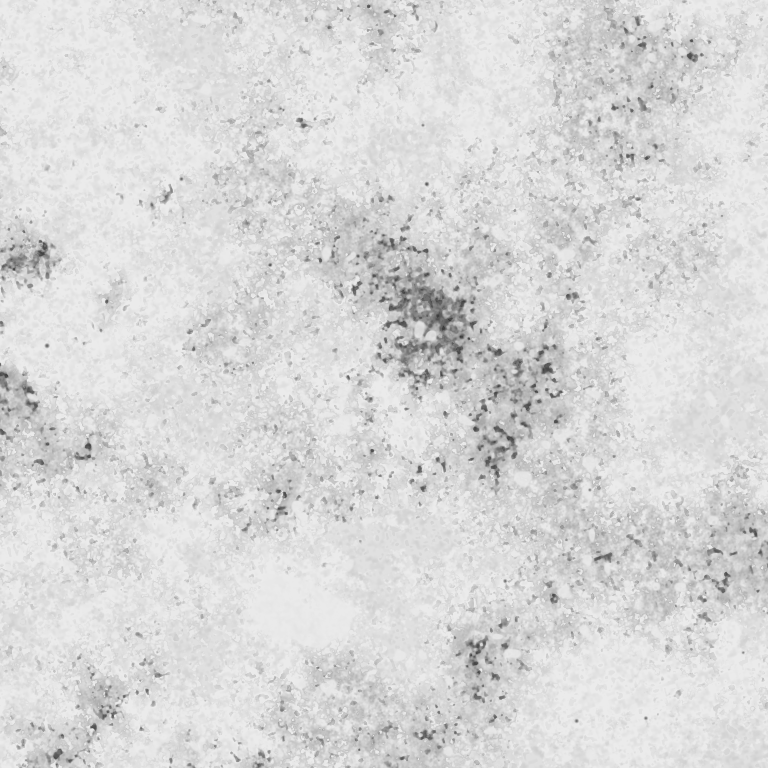
Reproduce this texture procedurally as a three.js fragment shader.

```glsl
// Weathered pale plaster: ragged worn patches, gritty grey stains with
// vertical drips, dark crumbs, smooth pale chips and a few tiny pits.
// Layers of fractal value noise are thresholded and stacked from light to dark.

varying vec2 vUv;

const vec3 TINT = vec3(1.0);
const float PLASTER = 0.915;      // clean surface
const float WORN = 0.815;         // rubbed patches
const float CHIP = 0.915;         // smooth pale spots
const float GRAIN = 0.13;         // fine surface roughness
const float HAZE_DROP = 0.045;    // darkening steps
const float STAIN_DROP = 0.065;
const float SOOT_DROP = 0.27;
const float CRUMB_DROP = 0.15;
const float PIT_DROP = 0.5;
const float PATCH_FREQ = 6.0;     // features per canvas width
const float BLOT_FREQ = 5.0;
const float HAZE_FREQ = 8.0;
const float GRIT_FREQ = 95.0;
const float CRUMB_FREQ = 115.0;
const vec2 DRIP_FREQ = vec2(130.0, 36.0);
const vec2 BLOB_CENTRE = vec2(0.40, 0.21);
const vec2 BLOB_SIZE = vec2(0.058, 0.042);

float hash(vec2 p) {
  vec3 q = fract(p.xyx * 0.1031);
  q += dot(q, q.yzx + 33.33);
  return fract((q.x + q.y) * q.z);
}

float noise(vec2 p) {
  vec2 i = floor(p);
  vec2 f = fract(p);
  vec2 w = f * f * f * (f * (f * 6.0 - 15.0) + 10.0);
  float low = mix(hash(i), hash(i + vec2(1.0, 0.0)), w.x);
  float high = mix(hash(i + vec2(0.0, 1.0)), hash(i + vec2(1.0, 1.0)), w.x);
  return mix(low, high, w.y);
}

// Fractal noise centred on zero; each octave is turned and doubled.
float fbm(vec2 p, int octaves, float gain) {
  const mat2 TURN = mat2(1.6, 1.2, -1.2, 1.6);
  float sum = 0.0;
  float total = 0.0;
  float amp = 1.0;
  p = 0.5 * TURN * p;
  for (int i = 0; i < 8; i++) {
    if (i >= octaves) break;
    sum += amp * noise(p);
    total += amp;
    amp *= gain;
    p = TURN * p + vec2(17.3, 41.7);
  }
  return sum / total - 0.5;
}

// Scattered round spots, at most one per cell; radii are in cell units.
float spots(vec2 p, float cells, float chance, vec2 radii, float seed) {
  vec2 g = p * cells;
  vec2 id = floor(g) + seed;
  vec2 centre = 0.3 + 0.4 * vec2(hash(id + 3.0), hash(id + 11.0));
  float radius = mix(radii.x, radii.y, hash(id + 23.0));
  float edge = 0.002 * cells;
  float d = length(fract(g) - centre) - radius;
  return step(hash(id), chance) * (1.0 - smoothstep(-edge, edge, d));
}

void main() {
  vec2 p = vUv;

  // Noise layers
  float land = fbm(p * PATCH_FREQ + 7.1, 7, 0.66);
  float blot = fbm(p * BLOT_FREQ + 53.7, 7, 0.64);
  float haze = fbm(p * HAZE_FREQ + 91.2, 6, 0.66);
  float grit = fbm(p * GRIT_FREQ + 130.4, 3, 0.8);
  float crumbs = fbm(p * CRUMB_FREQ + 211.9, 2, 0.8);
  float drip = 0.6 * noise(p * DRIP_FREQ + 19.0)
             + 0.4 * noise(p * DRIP_FREQ * 2.1 + 71.0) - 0.5;

  // Clean plaster with faint ragged clouds and grain
  float tone = PLASTER + GRAIN * min(crumbs, 0.05);
  tone -= HAZE_DROP * smoothstep(-0.06, 0.08, haze + 0.5 * grit);

  // Worn patches, partly streaked downwards
  float worn = smoothstep(-0.01, 0.07, land + 0.5 * grit);
  float streaked = smoothstep(-0.02, 0.1, blot);
  float wornTone = WORN + 0.42 * grit + 0.14 * drip * streaked;
  tone = mix(tone, min(wornTone, PLASTER), worn);

  // Stains and speckled soot in the deepest places
  float depth = land + 0.9 * blot + 0.25 * drip;
  tone -= STAIN_DROP * smoothstep(0.1, 0.28, depth + 0.3 * grit);
  tone -= SOOT_DROP * smoothstep(0.23, 0.45, depth + 0.6 * crumbs);

  // Loose dark crumbs, dense around the patches and rare elsewhere
  float nearWorn = mix(0.25, 1.0, smoothstep(-0.08, 0.06, land));
  tone -= CRUMB_DROP * nearWorn * smoothstep(0.19, 0.3, crumbs);

  // Pale chips with wobbling edges, and one large bare blob
  vec2 wobble = vec2(noise(p * 55.0), noise(p * 55.0 + 60.0)) - 0.5;
  vec2 q = p + 0.014 * wobble;
  float chip = spots(q, 17.0, 0.12, vec2(0.06, 0.16), 40.0);
  chip = max(chip, spots(q, 32.0, 0.2, vec2(0.08, 0.24), 90.0));
  vec2 bend = vec2(noise(p * 14.0), noise(p * 14.0 + 30.0)) - 0.5;
  float blob = length((q + 0.05 * bend - BLOB_CENTRE) / BLOB_SIZE) - 1.0;
  chip = max(chip, 1.0 - smoothstep(-0.05, 0.05, blob));
  tone = mix(tone, CHIP + 0.02 * crumbs, 0.85 * chip);

  // Tiny isolated pits
  tone -= PIT_DROP * spots(p, 10.0, 0.1, vec2(0.01, 0.026), 150.0);

  gl_FragColor = vec4(TINT * clamp(tone, 0.2, 0.95), 1.0);
}
```
